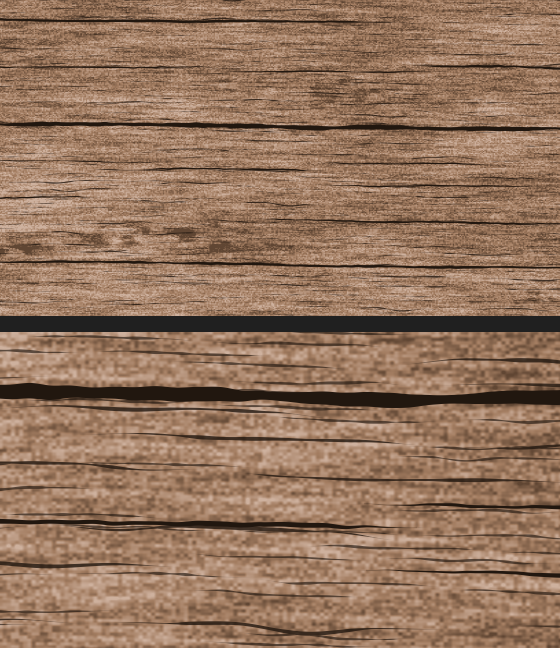
Top: the whole. Bottom: its middle third, enlarged.
This texture is drawn by a Shadertoy shader. Its source:

```glsl
// Weathered brown timber: horizontal grain, long dark splits, hairline cracks and worn patches.

const vec3 GAP_BROWN   = vec3(0.13, 0.09, 0.06);
const vec3 DARK_BROWN  = vec3(0.42, 0.31, 0.23);
const vec3 MID_BROWN   = vec3(0.64, 0.49, 0.38);
const vec3 PALE_BROWN  = vec3(0.78, 0.66, 0.58);

// Long splits: start x, start y, end x, end y, in canvas heights.
const int SPLITS = 12;
const vec4 SPLIT_LINE[SPLITS] = vec4[SPLITS](
    vec4(-0.3, 0.937, 1.30, 0.930), vec4(-0.3, 0.784, 0.78, 0.787),
    vec4(0.65, 0.773, 1.42, 0.775), vec4(1.25, 0.797, 2.10, 0.772),
    vec4(-0.4, 0.612, 2.20, 0.586), vec4(-0.2, 0.497, 0.62, 0.487),
    vec4(0.40, 0.466, 1.05, 0.460), vec4(0.95, 0.487, 1.60, 0.478),
    vec4(-0.2, 0.376, 0.35, 0.374), vec4(0.70, 0.308, 2.10, 0.287),
    vec4(-0.3, 0.176, 2.10, 0.146), vec4(0.95, 0.417, 1.75, 0.406));
const float SPLIT_HALF_WIDTH[SPLITS] = float[SPLITS](
    0.0038, 0.0020, 0.0018, 0.0034, 0.0066, 0.0014,
    0.0025, 0.0018, 0.0021, 0.0027, 0.0036, 0.0019);

// Integer hash, 0 to 1.
float hash(vec2 cell) {
    uvec2 q = uvec2(ivec2(floor(cell))) * uvec2(1597U, 3812U);
    uint n = (q.x ^ (q.y * 7919U)) * 747796U + 28917U;
    n = (n ^ (n >> 15)) * 739391U;
    n = (n ^ (n >> 13)) * 277803U;
    return float((n ^ (n >> 16)) & 65535U) / 65535.0;
}

float noise(vec2 p) {
    vec2 i = floor(p), f = fract(p);
    f = f * f * (3.0 - 2.0 * f);
    return mix(mix(hash(i), hash(i + vec2(1, 0)), f.x),
               mix(hash(i + vec2(0, 1)), hash(i + vec2(1, 1)), f.x), f.y);
}

float fbm(vec2 p) {
    float sum = 0.0, gain = 0.5;
    for (int i = 0; i < 4; i++) {
        sum += gain * noise(p);
        p = p * 2.03 + 17.0;
        gain *= 0.5;
    }
    return sum / 0.9375;
}

// Antialiased line coverage that fades when thinner than one pixel.
float stroke(float dist, float halfWidth, float pixel) {
    return clamp((halfWidth - dist) / pixel + 0.5, 0.0, 1.0) * min(1.0, 2.0 * halfWidth / pixel);
}

float taper(float s, float tip) {
    return smoothstep(0.0, tip, s) * (1.0 - smoothstep(1.0 - tip, 1.0, s));
}

// Short cracks, at most one per grid cell, with rows shifted at random.
float hairlines(vec2 p, vec2 cells, float halfWidth, float density, float seed, float pixel) {
    vec2 g = p * cells;
    float row = floor(g.y) + seed;
    g.x += 9.0 * hash(vec2(row, seed));
    vec2 id = vec2(floor(g.x), row);
    float wobble = 0.3 * (noise(vec2(g.x * 5.0, row)) - 0.5);
    float y = 0.3 + 0.4 * hash(id) + wobble;
    float width = halfWidth * taper(fract(g.x), 0.35) * (0.4 + noise(vec2(g.x * 14.0, row)));
    return stroke(abs(fract(g.y) - y) / cells.y, width, pixel) * step(hash(id + 71.0), density);
}

// Soft elliptical patch.
float patchAt(vec2 p, vec2 centre, vec2 radius) {
    vec2 d = (p - centre) / radius;
    return exp(-dot(d, d));
}

// Tone from -1 (dark) to 1 (pale).
float woodTone(vec2 p, vec2 q) {
    float tone = 1.0 * (noise(q * vec2(7.0, 130.0)) - 0.5);
    tone += 0.9 * (noise(q * vec2(28.0, 260.0) + 40.0) - 0.5);
    tone += 1.4 * (noise(p * vec2(230.0, 290.0)) - 0.5);
    tone += 1.3 * (fbm(q * vec2(2.5, 9.0) + 5.0) - 0.5);

    // Bleached area and dark, broken stains.
    float rough = fbm(q * vec2(9.0, 30.0));
    tone += 0.7 * patchAt(p, vec2(0.22, 0.39), vec2(0.45, 0.13)) * (0.4 + rough);
    tone += 1.1 * patchAt(p, vec2(0.08, 0.279), vec2(0.15, 0.014));
    float stain = patchAt(p, vec2(0.50, 0.25), vec2(0.35, 0.05))
                + 1.3 * patchAt(p, vec2(0.05, 0.21), vec2(0.08, 0.022))
                + patchAt(p, vec2(1.70, 0.06), vec2(0.12, 0.025))
                + 0.5 * patchAt(p, vec2(1.10, 0.70), vec2(0.30, 0.06));
    return tone - 1.5 * stain * smoothstep(0.45, 0.70, fbm(p * vec2(22.0, 45.0)));
}

void mainImage(out vec4 fragColor, in vec2 fragCoord) {
    float pixel = 1.0 / iResolution.y;
    vec2 p = fragCoord * pixel;
    vec2 q = p + vec2(0.0, 0.013 * p.x + 0.012 * noise(p * vec2(3.0, 5.0)));

    float tone = woodTone(p, q);
    float fine = hairlines(q, vec2(5.0, 75.0), 0.0012, 0.50, 11.0, pixel);
    float coarse = hairlines(q, vec2(2.6, 31.0), 0.0016, 0.40, 53.0, pixel);

    // Long splits with a shaded rim.
    float gap = 0.0, rim = 0.0;
    for (int i = 0; i < SPLITS; i++) {
        vec4 line = SPLIT_LINE[i];
        float s = (p.x - line.x) / (line.z - line.x);
        float wander = 0.007 * (noise(vec2(p.x * 5.0, float(i) * 7.0)) - 0.5)
                     + 0.002 * (noise(vec2(p.x * 45.0, float(i) * 9.0)) - 0.5);
        float dist = abs(p.y - mix(line.y, line.w, clamp(s, 0.0, 1.0)) - wander);
        float width = SPLIT_HALF_WIDTH[i] * taper(s, 0.25)
                    * (0.65 + 0.6 * noise(vec2(p.x * 16.0, float(i) * 5.0)));
        gap = max(gap, stroke(dist, width, pixel));
        rim = max(rim, exp(-dist / (width + 0.0005)) * step(0.0001, width));
    }

    tone = clamp(tone - 0.5 * rim, -1.2, 1.2);
    vec3 color = mix(MID_BROWN, tone < 0.0 ? DARK_BROWN : PALE_BROWN, abs(tone));
    color = mix(color, GAP_BROWN, max(0.65 * fine, 0.8 * coarse));
    color = mix(color, GAP_BROWN, gap);
    fragColor = vec4(color, 1.0);
}
```
